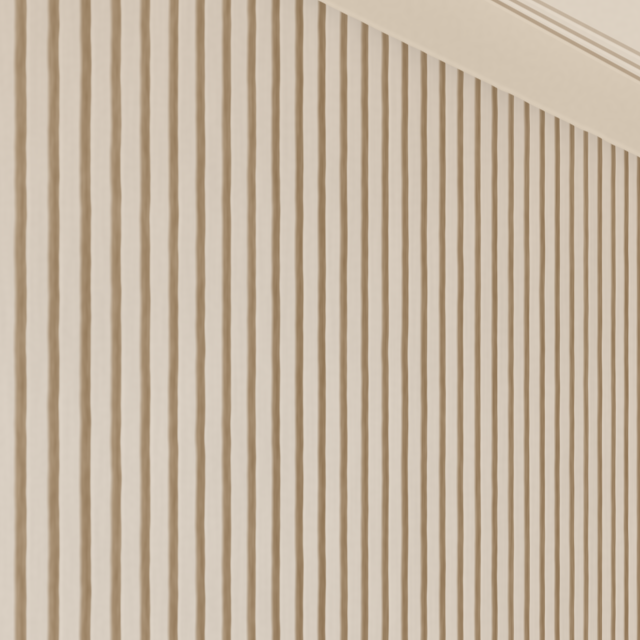
Write a Shadertoy shader that draws this texture.

```glsl
// Draws a pale slatted wood wall receding to the right under a sloping ceiling with trim.

const vec3 SLAT_COOL    = vec3(0.845, 0.805, 0.755);
const vec3 SLAT_WARM    = vec3(0.815, 0.755, 0.685);
const vec3 GROOVE_LIGHT = vec3(0.675, 0.585, 0.475);
const vec3 GROOVE_DARK  = vec3(0.585, 0.485, 0.365);
const vec3 SOFFIT       = vec3(0.825, 0.770, 0.695);
const vec3 CEILING      = vec3(0.865, 0.820, 0.760);
const vec3 TRIM_SHADOW  = vec3(0.680, 0.595, 0.495);

float hash1(float n) {
    return fract(sin(n * 127.1 + 3.7) * 4375.85);
}

vec2 gradient(vec2 cell) {
    float angle = 6.2832 * fract(sin(dot(cell, vec2(12.99, 78.23))) * 4375.85);
    return vec2(cos(angle), sin(angle));
}

// Gradient noise, roughly -0.7 to 0.7
float gnoise(vec2 p) {
    vec2 i = floor(p), f = fract(p);
    vec2 u = f * f * f * (f * (f * 6.0 - 15.0) + 10.0);
    vec2 e = vec2(0.0, 1.0);
    float low  = mix(dot(gradient(i), f), dot(gradient(i + e.yx), f - e.yx), u.x);
    float high = mix(dot(gradient(i + e.xy), f - e.xy), dot(gradient(i + e.yy), f - e.yy), u.x);
    return mix(low, high, u.y);
}

// Horizontal position to groove number under perspective
float grooveCoord(float x) {
    return (x - 0.0326) / (0.05352 - 0.02135 * x);
}

// Signed height above a line that falls from the top edge at x = start
float aboveLine(vec2 uv, float start, float slope) {
    return (uv.y - 1.0 + slope * (uv.x - start)) / sqrt(1.0 + slope * slope);
}

// Soft band of given half width around zero
float band(float d, float halfWidth, float blur) {
    return 1.0 - smoothstep(halfWidth - blur, halfWidth + blur, abs(d));
}

vec3 slatWall(vec2 uv, float n, float aa, float height) {
    float id = floor(n + 0.5);
    float wobble = 0.035 * gnoise(vec2(id * 7.3, uv.y * 14.0))
                 + 0.020 * gnoise(vec2(id * 3.1, uv.y * 37.0));
    float d = n - id + wobble;

    // Slat face: warmer toward the top and the far end
    float warmth = smoothstep(0.25, 1.1, uv.y) * 0.55 + smoothstep(0.4, 1.0, uv.x) * 0.4;
    vec3 slat = mix(SLAT_COOL, SLAT_WARM, warmth);
    slat += 0.010 * (hash1(floor(n)) - 0.5);
    slat += 0.012 * gnoise(vec2(n * 6.0, uv.y * 9.0));
    slat += 0.018 * band(d - 0.235, 0.035, 0.03 + aa);

    // Groove: soft shaded left side, crisp right side, streaked grain
    float depth = smoothstep(-0.235 - aa * 0.5, -0.095 + aa * 0.5, d)
                * (1.0 - smoothstep(0.135 - aa * 0.5, 0.185 + aa * 0.5, d));
    float grain = gnoise(vec2(n * 6.0, uv.y * 16.0))
                + 0.6 * gnoise(vec2(n * 9.0, uv.y * 45.0));
    float shade = 0.30 + 0.35 * smoothstep(0.1, 0.6, uv.x) + 0.30 * (hash1(id + 40.0) - 0.5);
    shade += 0.35 * band(d - 0.03, 0.06, 0.05 + aa) + 0.45 * grain;
    vec3 groove = mix(GROOVE_LIGHT, GROOVE_DARK, clamp(shade, 0.0, 1.2));

    // Contact shadow beneath the ceiling edge
    float shadow = 0.05 * exp(height * 45.0);
    return mix(slat, groove, depth) * (1.0 - shadow);
}

vec3 ceilingPlane(vec2 uv, float height, float px) {
    vec3 color = SOFFIT + 0.025 * smoothstep(0.03, 0.16, height);
    color += 0.025 * band(height - 0.004, 0.003, px + 0.002);
    color = mix(color, CEILING, smoothstep(-px, px, aboveLine(uv, 0.775, 0.54)));

    // Three converging trim grooves, each with a lit lower lip
    for (int i = 0; i < 3; i++) {
        float k = float(i);
        float trim = aboveLine(uv, 0.773 + 0.024 * k + 0.004 * k * k, 0.545 - 0.012 * k);
        color = mix(color, TRIM_SHADOW, (0.85 - 0.15 * k) * band(trim, 0.0028, px));
        color += 0.02 * band(trim + 0.006, 0.002, px);
    }
    return color;
}

void mainImage(out vec4 fragColor, in vec2 fragCoord) {
    vec2 uv = fragCoord / iResolution.xy;
    float px = 1.0 / min(iResolution.x, iResolution.y);
    float n = grooveCoord(uv.x);
    float aa = fwidth(n);

    // Ceiling edge, slightly uneven
    float height = aboveLine(uv, 0.495, 0.488) + 0.0015 * gnoise(vec2(uv.x * 40.0, 2.5));
    vec3 wall = slatWall(uv, n, aa, min(height, 0.0));
    vec3 top = ceilingPlane(uv, height, px);
    vec3 color = mix(wall, top, smoothstep(-px, px, height));

    // Faint mottling over everything
    color += 0.008 * gnoise(uv * 90.0) + 0.008 * gnoise(uv * 5.0);
    fragColor = vec4(clamp(color, 0.0, 1.0), 1.0);
}
```
